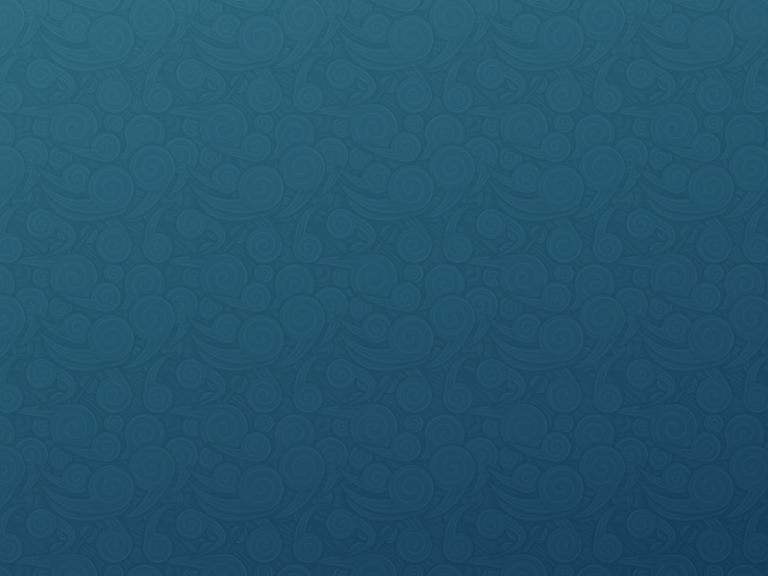
Give the GLSL for this pattern, as a Shadertoy shader.

```glsl
// Tone-on-tone damask of curling waves on a blue-green diagonal gradient.
// One square motif is repeated by mod: spiral discs with tapered, stranded
// tails are layered back to front into a relief value that tints the gradient.

#define TILES_DOWN 3.84
#define MOTIF 150.0
#define LIGHT_TEAL vec3(0.185, 0.418, 0.498)
#define DEEP_BLUE vec3(0.090, 0.244, 0.356)
#define RELIEF_TINT vec3(0.018, 0.027, 0.026)
#define LINE_WIDTH 0.7
#define SHADOW_WIDTH 4.0
#define SPIRAL_TURNS 2.5
#define TAIL_STEPS 14
#define TAU 6.2831853

const int CURLS = 12;
const int BUDS = 8;

// Curl discs: centre x, centre y, radius, winding direction (y runs down).
const vec4 CURL[CURLS] = vec4[](
    vec4(60, 103, 11, -1), vec4(114, 95, 18, -1), vec4(145, 134, 20, -1),
    vec4(74, 128, 24, -1), vec4(106, 147, 15, 1), vec4(8, 98, 15, 1),
    vec4(41, 74, 15, 1), vec4(30, 5, 18, 1), vec4(2, 18, 23, 1),
    vec4(112, 46, 20, 1), vec4(77, 28, 15, 1), vec4(111, 38, 23, 1));

// Curl tails: angle of departure, bend length, tip offset from the centre.
const vec4 TAIL[CURLS] = vec4[](
    vec4(3.1, 30, 34, -28), vec4(-0.3, 44, -72, -48), vec4(3.1, 20, -28, 26),
    vec4(-1.4, 34, -64, -16), vec4(1.6, 24, -48, -4), vec4(3.1, 40, 18, -44),
    vec4(-1.2, 62, 0, 34), vec4(0.2, 28, -12, 42), vec4(0.3, 42, -30, 50),
    vec4(1.2, 62, -68, -6), vec4(1.7, 24, -40, -12), vec4(1.2, 52, -73, -8));

// Small filler discs: centre and radius.
const vec3 BUD[BUDS] = vec3[](
    vec3(43, 127, 11), vec3(133, 59, 13), vec3(89, 84, 9), vec3(114, 123, 10),
    vec3(3, 64, 10), vec3(66, 82, 9), vec3(22, 48, 11), vec3(60, 8, 12));

float pixelSize;

float cover(float d) {
    return 1.0 - smoothstep(-0.5 * pixelSize, 0.5 * pixelSize, d);
}

float stroke(float d) {
    return cover(abs(d) - LINE_WIDTH);
}

// Nearest repeat of the offset from a point to an anchor.
vec2 wrapOffset(vec2 offset) {
    return mod(offset + 0.5 * MOTIF, MOTIF) - 0.5 * MOTIF;
}

// Spiral ridge whose outer end meets the rim at the given angle.
float spiralRelief(vec2 q, float radius, float winding, float startAngle) {
    float pitch = radius / SPIRAL_TURNS;
    float turn = (length(q) - radius) / pitch
               - winding * (atan(q.y, q.x) - startAngle) / TAU;
    float ridge = fract(turn);
    float toRidge = min(ridge, 1.0 - ridge) * pitch;
    return 0.2 - 0.5 * ridge * (1.0 - ridge) + 0.55 * stroke(toRidge);
}

// Tapered quadratic curve: signed distance, side offset, local half width.
vec3 tailField(vec2 q, vec2 root, vec2 bend, vec2 tip, float rootWidth) {
    vec3 nearest = vec3(1e4, 0.0, 1.0);
    vec2 previous = root;
    for (int i = 1; i <= TAIL_STEPS; i++) {
        float t = float(i) / float(TAIL_STEPS);
        vec2 next = mix(mix(root, bend, t), mix(bend, tip, t), t);
        vec2 edge = next - previous, rel = q - previous;
        float h = clamp(dot(rel, edge) / dot(edge, edge), 0.0, 1.0);
        float along = (float(i - 1) + h) / float(TAIL_STEPS);
        float width = rootWidth * pow(max(1.0 - along, 0.0), 0.75);
        float d = length(rel - edge * h) - width;
        float side = (edge.x * rel.y - edge.y * rel.x) / length(edge);
        if (d < nearest.x) nearest = vec3(d, side, width);
        previous = next;
    }
    return nearest;
}

// Lays a raised shape with a soft dark border over the relief below.
float layer(float below, float d, float body) {
    float shadow = 1.0 - smoothstep(0.0, SHADOW_WIDTH, d);
    body += 0.3 * stroke(d + 1.6);
    return mix(mix(below, -0.85, 0.85 * shadow), body, cover(d));
}

float curlLayer(float below, vec2 p, vec4 curl, vec4 tail) {
    // Wrap about the middle of the whole curl so long tails stay unbroken.
    vec2 middle = 0.4 * tail.zw;
    vec2 q = wrapOffset(p - curl.xy - middle) + middle;
    float radius = curl.z, rootWidth = 0.44 * radius;
    vec2 outward = vec2(cos(tail.x), sin(tail.x));
    vec2 root = outward * (radius - rootWidth);
    vec2 bend = root + curl.w * tail.y * vec2(-outward.y, outward.x);
    vec3 band = tailField(q, root, bend, tail.zw, rootWidth);
    float disc = length(q) - radius;

    // Strands converge toward the tip and fade as they crowd together.
    float width = max(band.z, 0.5);
    float strand = abs(fract(band.y / width * 1.5 + 0.5) - 0.5) * width / 1.5;
    float strands = 0.5 * stroke(strand) * smoothstep(1.5, 5.0, width);
    strands -= 0.45 * exp(-max(disc, 0.0) / 2.5);
    float spiral = spiralRelief(q, radius, curl.w, tail.x);
    return layer(below, min(disc, band.x), mix(strands, spiral, cover(disc)));
}

void mainImage(out vec4 fragColor, in vec2 fragCoord) {
    vec2 uv = fragCoord / iResolution.xy;
    pixelSize = TILES_DOWN * MOTIF / iResolution.y;
    vec2 p = vec2(fragCoord.x, iResolution.y - fragCoord.y) * pixelSize;

    // Flowing strands in the gaps
    vec2 w = p * TAU / MOTIF;
    float flow = 2.0 * sin(w.x + 1.3 * sin(w.y)) + 2.0 * cos(2.0 * w.y - w.x);
    float relief = -0.15 + 0.35 * sin(TAU * flow);

    // Small discs, then the tailed curls
    for (int i = 0; i < BUDS; i++) {
        vec2 q = wrapOffset(p - BUD[i].xy);
        float body = spiralRelief(q, BUD[i].z, 1.0, float(i)) - 0.1;
        relief = layer(relief, length(q) - BUD[i].z, body);
    }
    for (int i = 0; i < CURLS; i++) relief = curlLayer(relief, p, CURL[i], TAIL[i]);

    // Diagonal light falloff
    float fall = 0.3 * uv.x + 0.7 * (1.0 - uv.y);
    vec3 color = mix(LIGHT_TEAL, DEEP_BLUE, fall) + RELIEF_TINT * relief;
    fragColor = vec4(color, 1.0);
}
```
